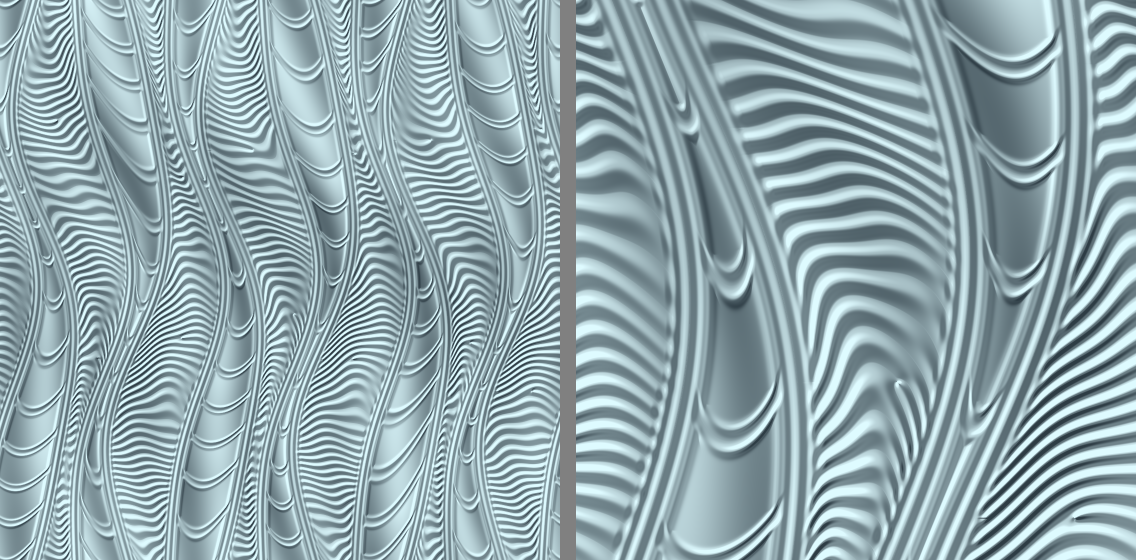
Left: the whole. Right: its middle third, enlarged.
Give the GLSL for this pattern, as a three.js fragment shader.

```glsl
// Embossed silver-blue metal: wavy vertical rails enclosing ribbed bands and panelled bands.
varying vec2 vUv;

const float TAU = 6.28318;
const float HEIGHT = 3.0; // canvas size, in strip widths

float hash(float n) {
  return fract(sin(n * 127.1 + 3.7) * 43758.5453);
}

// Rounded ridge of half width w at distance d
float ridge(float d, float w) {
  return w * exp(-d * d / (w * w));
}

// Horizontal position of rail k; every second pair is flipped vertically
float railX(float k, float y) {
  float t = TAU * y / HEIGHT;
  float pair = floor(k / 2.0);
  float s = sin(t) * (1.0 - 2.0 * mod(pair, 2.0));
  float left = 0.245 - 0.086 * cos(t) + 0.13 * s;
  float right = 0.525 - 0.148 * cos(t) - 0.023 * s;
  return 0.5 * pair + 0.03 * cos(2.0 * t) + (mod(k, 2.0) < 0.5 ? left : right);
}

// Distance to rail k, corrected for its lean
float railDistance(float k, vec2 p) {
  float x = railX(k, p.y);
  float lean = (railX(k, p.y + 0.01) - x) / 0.01;
  return abs(p.x - x) / sqrt(1.0 + lean * lean);
}

float angle(vec2 v) {
  return atan(v.y, v.x) / TAU;
}

// Ribs: rounded bars with a fork at two heights; returns height and sheen
vec2 ribs(vec2 p, vec2 local, float edge, float seed) {
  float t = TAU * p.y / HEIGHT;
  float phase = TAU * hash(seed);
  float tilt = 0.22 * sin(t + phase) + 0.12 * sin(3.0 * t - phase);
  float sag = 0.16 * cos(t + 0.6) * local.y * local.y;
  float q = 61.0 / HEIGHT * (p.y + tilt * local.x - sag);
  q += 0.7 * sin(4.0 * t + phase) + 0.25 * sin(7.0 * t + 5.0 * local.y + phase);
  float forkX = 0.1 * (hash(seed + 5.0) - 0.5);
  q += angle(vec2(local.x - forkX, p.y - 0.9 - 0.5 * hash(seed + 8.0)));
  q -= angle(vec2(local.x - forkX, p.y - 1.9 - 0.5 * hash(seed + 9.0)));
  float inset = 0.038 + 0.012 * hash(mod(floor(q), 61.0) + seed);
  float across = (fract(q) - 0.5) * HEIGHT / 61.0;
  float d = length(vec2(max(inset - edge, 0.0), across));
  return vec2(ridge(d, 0.0145), 0.1 * sin(2.0 * t + phase + 3.0 * local.y));
}

// Panels: rounded slanted cells with a raised outline; returns height and sheen
vec2 panels(vec2 p, vec2 local, float edge, float seed) {
  float steep = mod(seed, 6.0) == 1.0 ? 0.95 : 0.22;
  float slant = steep * (1.0 - 2.0 * mod(floor(seed / 2.0), 2.0));
  float bow = 0.14 * local.y * local.y;
  float q = 13.0 / HEIGHT * (p.y + slant * local.x - bow) + hash(seed);
  q += 0.25 * sin(2.0 * TAU * p.y / HEIGHT + seed);
  float across = (abs(fract(q) - 0.5) - 0.5) * HEIGHT / 13.0;
  vec2 c = vec2(0.036 - edge, across / sqrt(1.0 + slant * slant) + 0.018) + 0.012;
  float d = length(max(c, 0.0)) + min(max(c.x, c.y), 0.0) - 0.012;
  float cell = hash(mod(floor(q), 13.0) + 13.0 * seed);
  float sheen = 0.32 * sin(2.0 * TAU * p.y / HEIGHT + 2.5 * local.y + TAU * hash(seed + 2.0));
  sheen += 0.3 * (fract(q) - 0.5) * (cell - 0.2) + 0.12 * (cell - 0.5);
  return vec2(ridge(d, 0.0085), sheen * smoothstep(0.006, -0.012, d));
}

// Whole surface: x is height, y is broad reflected sheen
vec2 surface(vec2 p) {
  float k = -3.0;
  for (int i = -2; i < 13; i++) {
    if (railX(float(i), p.y) < p.x) k = float(i);
  }
  float lo = railX(k, p.y);
  float hi = railX(k + 1.0, p.y);
  float edge = min(railDistance(k, p), railDistance(k + 1.0, p));
  float offset = p.x - 0.5 * (lo + hi);
  vec2 local = vec2(offset, 2.0 * offset / (hi - lo));
  float seed = mod(k, 12.0);
  vec2 fill = mod(k, 2.0) < 0.5 ? ribs(p, local, edge, seed) : panels(p, local, edge, seed);
  fill.x += ridge(edge, 0.012) + ridge(edge - 0.024, 0.0075);
  return fill;
}

// Polished metal lit from the upper left
vec3 metal(vec2 p) {
  float e = 0.003;
  vec2 here = surface(p);
  vec2 slope = vec2(surface(p + vec2(e, 0.0)).x, surface(p + vec2(0.0, e)).x) - here.x;
  float lit = dot(slope / e, vec2(0.6, -0.75));
  float tone = 0.5 + here.y + 0.62 * lit + 0.12 * sin(6.0 * lit);
  tone += 0.08 * cos(TAU * p.y / HEIGHT) + 0.06 * sin(TAU * (p.x + 2.0 * p.y) / HEIGHT);
  tone += 0.3 * smoothstep(0.35, 0.7, lit);
  return mix(vec3(0.33, 0.40, 0.43), vec3(0.84, 0.95, 0.97), clamp(tone, -0.3, 1.06));
}

void main() {
  // Four samples per fragment smooth the edges
  vec2 texel = fwidth(vUv);
  vec3 color = vec3(0.0);
  for (int i = 0; i < 4; i++) {
    vec2 corner = vec2(mod(float(i), 2.0), floor(float(i) / 2.0)) - 0.5;
    color += metal((vUv + 0.5 * corner * texel) * HEIGHT);
  }
  gl_FragColor = vec4(color / 4.0, 1.0);
}
```
